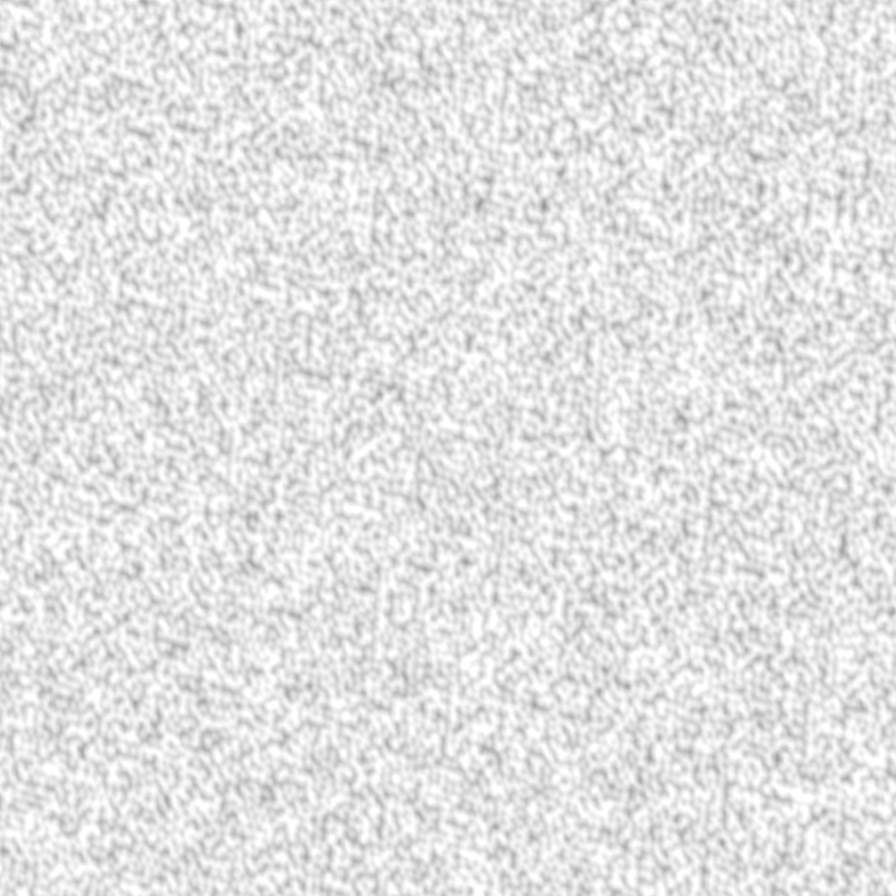
This texture is drawn by a three.js fragment shader. Its source:

```glsl
// Draws a fine pale grey grain, like rough paper, with faint cloudy mottling.
varying vec2 vUv;

#define GRAIN_FREQUENCY 118.0 // cells of the finest layer across the canvas
#define LAYERS 5
#define LAYER_GAIN 0.53       // strength of each coarser layer
#define LAYER_SCALE 0.51      // frequency of each coarser layer
#define GRAIN_STRETCH 1.28    // length to width of a grain
#define GRAIN_TILT 0.32       // lean from the vertical, in radians
#define PAPER_TONE 0.895
#define CONTRAST 0.062
#define DARK_SKEW 0.004       // deepens the darks, holds back the lights

const float TAU = 6.2831853;
const float NOISE_DEVIATION = 0.216; // spread of one gradient noise layer

mat2 rotation(float angle) {
  float c = cos(angle);
  float s = sin(angle);
  return mat2(c, s, -s, c);
}

float hash(vec2 cell) {
  vec3 p = fract(cell.xyx * vec3(0.1031, 0.1030, 0.0973));
  p += dot(p, p.yzx + 33.33);
  return fract((p.x + p.y) * p.z);
}

// Slope of a random unit gradient at one lattice corner
float cornerSlope(vec2 cell, vec2 offset) {
  float angle = TAU * hash(cell);
  return dot(vec2(cos(angle), sin(angle)), offset);
}

float gradientNoise(vec2 p) {
  vec2 cell = floor(p);
  vec2 f = fract(p);
  vec2 fade = f * f * f * (f * (f * 6.0 - 15.0) + 10.0);
  vec2 e = vec2(1.0, 0.0);
  float bottom = mix(cornerSlope(cell, f), cornerSlope(cell + e.xy, f - e.xy), fade.x);
  float top = mix(cornerSlope(cell + e.yx, f - e.yx), cornerSlope(cell + e.xx, f - e.xx), fade.x);
  return mix(bottom, top, fade.y);
}

// Layered noise scaled to unit deviation; turning each layer hides the lattice
float grain(vec2 p) {
  float sum = 0.0;
  float power = 0.0;
  float gain = 1.0;
  mat2 turn = rotation(0.9);
  for (int i = 0; i < LAYERS; i++) {
    sum += gain * gradientNoise(p + 217.0);
    power += gain * gain;
    gain *= LAYER_GAIN;
    p = turn * p * LAYER_SCALE + 19.7;
  }
  return sum / (NOISE_DEVIATION * sqrt(power));
}

void main() {
  // Grains are longer along a steep axis that falls to the right
  vec2 p = rotation(-GRAIN_TILT) * (vUv - 0.5);
  p *= GRAIN_FREQUENCY * vec2(1.0, 1.0 / GRAIN_STRETCH);
  p = rotation(0.5) * p;

  float g = grain(p);
  float tone = PAPER_TONE + CONTRAST * g - DARK_SKEW * g * g;
  gl_FragColor = vec4(vec3(clamp(tone, 0.0, 1.0)), 1.0);
}
```
